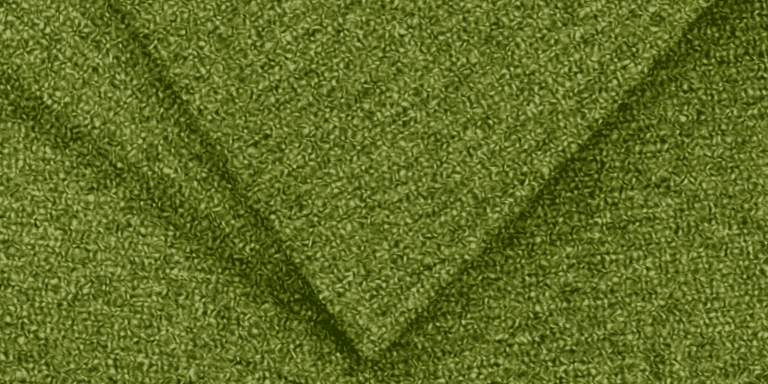
Write a Shadertoy shader that draws this texture.

```glsl
// Folded green knit cloth: a pointed top flap over a second fold and a flat base.
#define STITCH_FREQ vec2(56.0, 62.0)
#define STITCH_GAIN 0.46
#define GRAIN_FREQ 80.0
#define GRAIN_GAIN 0.88
#define STREAK_FREQ vec2(15.0, 42.0)
#define STREAK_GAIN 0.36
#define WARP_GAIN 0.85
#define EDGE_SOFT 0.005
#define FLAP_ANGLE 0.56
#define BAND_ANGLE -0.66
#define BASE_ANGLE 0.10
#define TIP_HEIGHT 0.06

const float TAU = 6.2831853;

vec2 hash2(vec2 cell) {
    vec3 h = fract(cell.xyx * vec3(0.1031, 0.1030, 0.0973));
    h += dot(h, h.yzx + 33.33);
    return fract((h.xx + h.yz) * h.zy) * 2.0 - 1.0;
}

float gradientNoise(vec2 p) {
    vec2 i = floor(p), f = fract(p);
    vec2 u = f * f * f * (f * (f * 6.0 - 15.0) + 10.0);
    float a = dot(hash2(i), f);
    float b = dot(hash2(i + vec2(1, 0)), f - vec2(1, 0));
    float c = dot(hash2(i + vec2(0, 1)), f - vec2(0, 1));
    float d = dot(hash2(i + vec2(1, 1)), f - vec2(1, 1));
    return mix(mix(a, b, u.x), mix(c, d, u.x), u.y);
}

vec2 rotate(vec2 p, float angle) {
    float c = cos(angle), s = sin(angle);
    return vec2(c * p.x + s * p.y, c * p.y - s * p.x);
}

// Slanted loops in rows, with irregular yarn and melange streaks; zero on average.
float knit(vec2 p, float angle) {
    vec2 q = rotate(p, angle);
    vec2 warp = vec2(gradientNoise(q * 36.0), gradientNoise(q * 36.0 + 57.0));
    vec2 s = q * STITCH_FREQ + WARP_GAIN * warp;
    float row = floor(s.y), across = fract(s.y);
    float slant = mod(row, 2.0) < 1.0 ? 0.5 : -0.2;
    float along = s.x + slant * (across - 0.5) + 0.3 * hash2(vec2(row, 7.0)).x;
    float loops = (0.5 + 0.5 * cos(TAU * along)) * sin(0.5 * TAU * across) - 0.32;
    float grain = gradientNoise(q * GRAIN_FREQ + warp) + 0.35 * gradientNoise(q * GRAIN_FREQ * 1.7 + 11.0);
    float streak = gradientNoise(q * STREAK_FREQ) + 0.5 * gradientNoise(q * 19.0 + 31.0);
    return STITCH_GAIN * loops + GRAIN_GAIN * grain + STREAK_GAIN * streak;
}

// Dark olive to pale moss.
vec3 clothColor(float t) {
    return vec3(0.14, 0.20, 0.0) + t * vec3(0.36, 0.35, 0.05) + t * t * vec3(0.08, 0.08, 0.29);
}

void mainImage(out vec4 fragColor, in vec2 fragCoord) {
    vec2 p = fragCoord / iResolution.y;
    p.x += 1.0 - 0.5 * iResolution.x / iResolution.y;

    // Signed distances to the fold edges, positive towards the cloth on top
    float wobble = 0.010 * gradientNoise(p * 9.0);
    float bow = 0.05 * p.y * (1.0 - p.y);
    float leftEdge = (p.x - 0.995 + 0.695 * p.y + bow) * 0.821 + wobble;
    float rightEdge = (0.9155 + 0.9465 * p.y + bow - p.x) * 0.726 + wobble;
    float bandEdge = (p.y - 0.753 + 0.745 * p.x) * 0.802 + wobble;
    float aboveTip = p.y - TIP_HEIGHT;
    float flap = min(min(leftEdge, rightEdge), aboveTip);
    float folded = min(min(bandEdge, rightEdge), aboveTip);
    float rightSide = smoothstep(0.85, 1.1, p.x);

    // Flat base, shaded beside the folds
    float base = 0.61 + 0.08 * gradientNoise(p * 3.0);
    base += 0.08 * exp(-9.0 * dot(p - vec2(0.2, 0.45), p - vec2(0.2, 0.45)));
    base -= mix(0.30, 0.42, rightSide) * exp(min(folded, 0.0) / mix(0.03, 0.08, rightSide));
    base -= 0.10 * smoothstep(1.6, 2.0, p.x) * smoothstep(0.5, 1.0, p.y);
    base += knit(p, mix(-0.12, BASE_ANGLE, step(0.96, p.x)));

    // Lower fold, lit along its middle and dark on both sides
    float band = 0.68 - 0.46 * exp(min(leftEdge, 0.0) / 0.045);
    band -= 0.26 * (1.0 - smoothstep(0.02, 0.11, bandEdge));
    band -= 0.08 * smoothstep(0.3, 0.9, p.x);
    band += knit(p + 3.1, BAND_ANGLE);

    // Top flap, rolling away at its rims
    float top = 0.63 + 0.07 * gradientNoise(p * 3.5 + 8.0);
    top -= 0.18 * exp(-max(leftEdge, 0.0) / 0.014);
    top -= 0.22 * exp(-max(rightEdge, 0.0) / 0.012);
    top += 0.06 * exp(-pow((rightEdge - 0.035) / 0.02, 2.0));
    top -= 0.10 * exp(-pow((rightEdge - 0.075) / 0.018, 2.0));
    top += knit(p + 7.3, FLAP_ANGLE);

    // Stack the layers
    float tone = mix(base, band, smoothstep(-EDGE_SOFT, EDGE_SOFT, folded));
    tone = mix(tone, top, smoothstep(-EDGE_SOFT, EDGE_SOFT, flap));
    fragColor = vec4(clothColor(clamp(tone, 0.0, 1.15)), 1.0);
}
```
